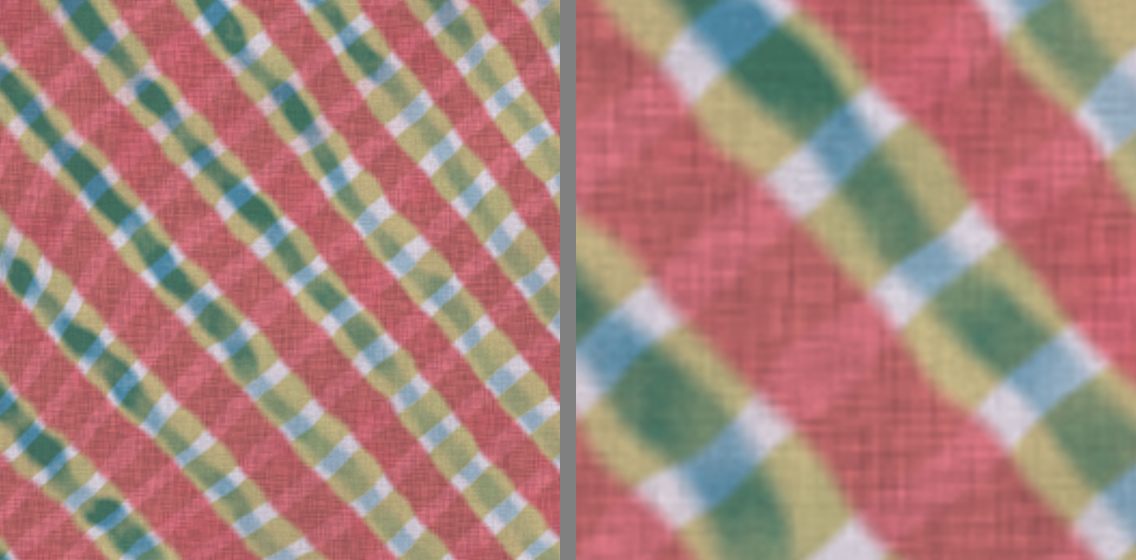
Left, the full canvas; right, a detail of the centre.
Write a WebGL 2 fragment shader that draws this pattern.

```glsl
#version 300 es
precision highp float;
// Hand-dyed cloth: diagonal red bands crossed by white resist stripes on ochre, with blotchy teal dashes.

uniform vec2 u_resolution;
out vec4 fragColor;

float hash(vec2 p) {
    return fract(sin(dot(p, vec2(127.1, 311.7))) * 43758.5453);
}

float noise(vec2 p) {
    vec2 i = floor(p), f = fract(p);
    f = f * f * (3.0 - 2.0 * f);
    return mix(mix(hash(i), hash(i + vec2(1, 0)), f.x),
               mix(hash(i + vec2(0, 1)), hash(i + vec2(1, 1)), f.x), f.y);
}

float fbm(vec2 p) {
    return 0.55 * noise(p) + 0.3 * noise(p * 2.1 + 7.3) + 0.15 * noise(p * 4.3 + 3.1);
}

// Distance to the nearest whole number
float toNearest(float x) {
    return abs(x - floor(x + 0.5));
}

// 1 inside the half width, with a soft dyed edge
float stripe(float dist, float halfWidth, float blur) {
    return 1.0 - smoothstep(halfWidth - blur, halfWidth + blur, dist);
}

void main() {
    vec2 uv = gl_FragCoord.xy / u_resolution;
    vec2 p = vec2(uv.x, 1.0 - uv.y);

    // Hand-folded cloth: broad drift plus finer unevenness
    vec2 q = p + 0.014 * (vec2(noise(p * 6.0), noise(p * 6.0 + 31.0)) - 0.5)
               + 0.009 * (vec2(noise(p * 24.0 + 5.0), noise(p * 24.0 + 57.0)) - 0.5);

    // Skewed coordinates, whole at each band and each cross stripe
    float across = q.y - 1.15 * q.x;
    float along = q.y + 0.9 * q.x;
    float crowding = 1.0 + 0.3 * smoothstep(0.13, 0.78, across);
    across *= 1.0 + 0.11 * (along - 1.1);
    float band = across / 0.264 * (1.0 - 0.09 * across);
    float rung = (along - 1.112) / 0.1237 * crowding;

    // Ochre ground
    float cloud = fbm(p * 9.0 + 11.0);
    vec3 ochre = mix(vec3(0.70, 0.62, 0.47), vec3(0.76, 0.71, 0.52), cloud);
    ochre = mix(ochre, vec3(0.66, 0.65, 0.47), 0.5 * smoothstep(0.45, 0.75, fbm(p * 14.0 + 40.0)));

    // White resist stripes, flushed pink toward the top
    float whiteWidth = 0.175 + 0.06 * (noise(vec2(band * 2.0, floor(rung + 0.5) * 3.7)) - 0.5);
    float white = stripe(toNearest(rung), whiteWidth, 0.055);
    float flush = smoothstep(0.35, 0.7, noise(p * 5.0 + 20.0)) * (1.0 - smoothstep(0.1, 0.8, p.y));
    vec3 resist = mix(vec3(0.82, 0.79, 0.83), vec3(0.83, 0.70, 0.71), 0.75 * flush);
    vec3 col = mix(ochre, resist, white);

    // Teal dashes along the middle of each pale strip, fading to the lower right
    float wander = 0.16 * (noise(vec2(rung * 0.8, floor(band) * 9.0)) - 0.5);
    float tealDist = abs(fract(band) - 0.52 + wander);
    float dashes = noise(vec2(rung * 1.9 + floor(band) * 5.3, floor(band) * 4.0));
    float tealWidth = 0.075 + 0.06 * dashes;
    float strength = 1.0 - smoothstep(0.1, 1.4, p.x + 0.5 * p.y);
    float blot = (0.45 + 0.85 * dashes) * (0.5 + 0.9 * fbm(p * 32.0));
    float teal = stripe(tealDist, tealWidth, 0.055) * clamp(blot * (0.18 + strength), 0.0, 1.0);
    teal = max(teal, 0.38 * white * stripe(tealDist, 0.11, 0.05));
    teal += 0.16 * stripe(tealDist, 0.14, 0.12) * cloud;
    col *= mix(vec3(1.0), vec3(0.36, 0.65, 0.75), min(teal, 1.0));

    // Red bands, broader at the lower left and pinker over the resist
    float redWidth = 0.25 + 0.012 * band + 0.012 * cos(6.2832 * rung);
    float red = stripe(toNearest(band), redWidth, 0.05);
    vec3 redDye = mix(vec3(0.69, 0.365, 0.38), vec3(0.78, 0.41, 0.455), 0.8 * white);
    redDye = mix(redDye, vec3(0.75, 0.33, 0.39), 0.45 * smoothstep(0.5, 0.75, fbm(p * 12.0 + 60.0)));
    col = mix(col, redDye, 0.96 * red);

    // Woven threads, most visible in the red
    float weave = noise(p * vec2(40.0, 260.0)) + noise(p * vec2(260.0, 40.0) + 90.0) - 1.0;
    float grain = noise(p * 250.0 + 15.0) - 0.5;
    col *= 1.0 + weave * mix(0.055, 0.14, red) + 0.05 * grain;
    col *= 0.96 + 0.08 * fbm(p * 4.0 + 80.0);

    fragColor = vec4(clamp(col, 0.0, 1.0), 1.0);
}
```
